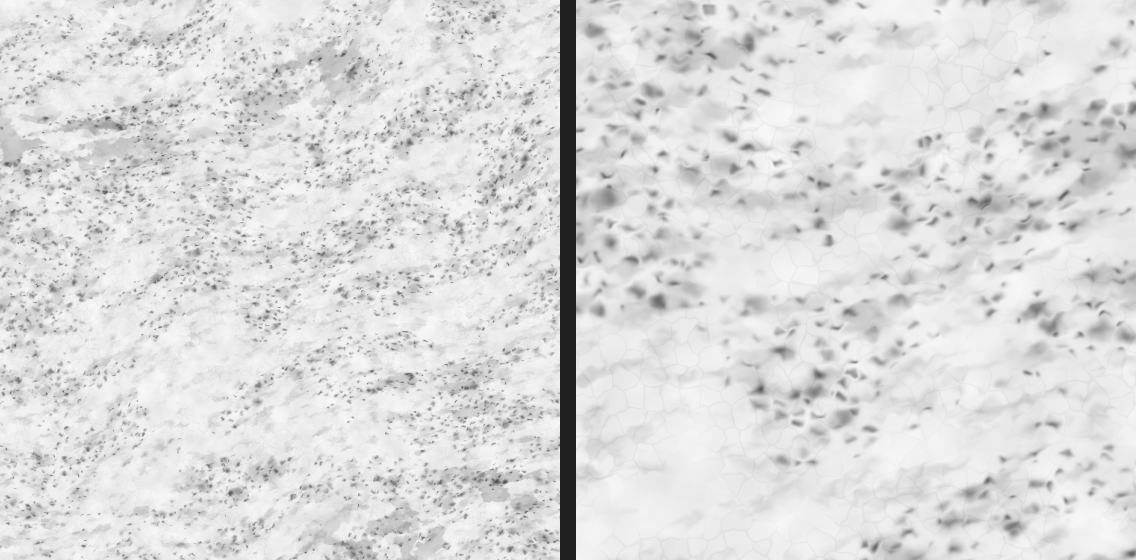
Left, the full canvas; right, a detail of the centre.
Give the GLSL for this texture, as a Shadertoy shader.

```glsl
#define TILT 0.32
#define SPECK_CELLS 88.0
#define BLOT_CELLS 46.0
#define GRAIN_CELLS 78.0
#define BASE_TONE 0.932
#define SPECK_DEPTH 0.44
#define BLOT_DEPTH 0.46
#define FILM_DEPTH 0.13
#define PATCH_DEPTH 0.16
#define EDGE_DEPTH 0.035

vec2 hash2(vec2 p) {
    vec3 q = fract(p.xyx * vec3(0.1031, 0.1030, 0.0973));
    q += dot(q, q.yzx + 33.33);
    return fract((q.xx + q.yz) * q.zy);
}

float valueNoise(vec2 p) {
    vec2 cell = floor(p), f = fract(p);
    f = f * f * (3.0 - 2.0 * f);
    float low = mix(hash2(cell).x, hash2(cell + vec2(1, 0)).x, f.x);
    float high = mix(hash2(cell + vec2(0, 1)).x, hash2(cell + 1.0).x, f.x);
    return mix(low, high, f.y);
}

float fbm(vec2 p) {
    float sum = 0.0, weight = 0.5;
    for (int i = 0; i < 3; i++) {
        sum += weight * valueNoise(p);
        p = mat2(0.8, 0.6, -0.6, 0.8) * p * 2.03 + 17.3;
        weight *= 0.5;
    }
    return sum / 0.875;
}

// Soft dark dots; abundance sets the share of cells that hold one
float specks(vec2 p, float abundance) {
    vec2 home = floor(p);
    float dark = 0.0;
    for (int y = -1; y <= 1; y++)
    for (int x = -1; x <= 1; x++) {
        vec2 cell = home + vec2(x, y);
        vec2 kind = hash2(cell + 71.7);
        vec2 offset = (p - cell - hash2(cell)) * vec2(0.85, 1.1);
        float radius = mix(0.17, 0.36, kind.x * kind.x);
        float presence = smoothstep(0.0, 0.2, abundance - kind.y);
        float strength = mix(0.35, 1.0, hash2(cell + 139.1).x);
        dark = max(dark, presence * strength * exp(-dot(offset, offset) / (radius * radius)));
    }
    return dark;
}

// Crystal mosaic: x = closeness to a border, y = random shade of the crystal
vec2 crystals(vec2 p) {
    vec2 home = floor(p);
    float nearest = 9.0, second = 9.0, shade = 0.0;
    for (int y = -1; y <= 1; y++)
    for (int x = -1; x <= 1; x++) {
        vec2 cell = home + vec2(x, y);
        float d = length(p - cell - hash2(cell + 5.3));
        if (d < nearest) {
            second = nearest;
            nearest = d;
            shade = hash2(cell + 211.9).x;
        } else {
            second = min(second, d);
        }
    }
    return vec2(1.0 - smoothstep(0.0, 0.14, second - nearest), shade);
}

float band(float y, float centre, float width) {
    float d = (y - centre) / width;
    return exp(-d * d);
}

void mainImage(out vec4 fragColor, in vec2 fragCoord) {
    vec2 uv = fragCoord / min(iResolution.x, iResolution.y);

    // Rock flow rising to the right, gently bent
    float c = cos(TILT), s = sin(TILT);
    vec2 flow = vec2(c * uv.x + s * uv.y, c * uv.y - s * uv.x);
    flow.y += 0.018 * sin(flow.x * 7.0 + flow.y * 5.0) + 0.008 * sin(flow.x * 17.0 - flow.y * 9.0);

    // Ragged outlines for everything dark
    vec2 ragged = vec2(valueNoise(uv * 190.0), valueNoise(uv * 190.0 + 43.0)) - 0.5;
    vec2 rough = flow + 0.005 * ragged;

    // Pale crystal ground
    vec2 mosaic = crystals((uv + 0.004 * ragged) * GRAIN_CELLS);
    float tone = BASE_TONE + 0.09 * (fbm(uv * 42.0) - 0.5) + 0.018 * (mosaic.y - 0.5);
    tone -= EDGE_DEPTH * mosaic.x * smoothstep(0.25, 0.75, valueNoise(uv * 30.0));

    // Thin grey film drawn out along the flow
    float streak = fbm(flow * vec2(10.0, 27.0) + 3.1);
    float film = fbm(rough * vec2(42.0, 88.0) + 9.7);
    tone -= FILM_DEPTH * smoothstep(0.46, 0.76, film * 0.7 + streak * 0.3);

    // Broad smoky bands broken into mottles
    float bands = band(flow.y, 0.67, 0.07) + band(flow.y, -0.19, 0.06) + 0.7 * band(flow.y, 0.88, 0.03);
    float smoke = smoothstep(0.50, 0.60, fbm(rough * vec2(24.0, 42.0) + 61.0));
    tone -= PATCH_DEPTH * bands * smoke * smoothstep(0.35, 0.65, valueNoise(flow * vec2(5.0, 9.0) + 2.0));

    // Dark minerals gathered in the streaks
    float abundance = smoothstep(0.27, 0.75, streak);
    float fine = SPECK_DEPTH * specks(rough * SPECK_CELLS, abundance);
    float blots = BLOT_DEPTH * specks(rough * BLOT_CELLS + 31.0, 0.38 * abundance);
    tone -= max(fine, blots) + 0.25 * min(fine, blots);

    fragColor = vec4(vec3(clamp(tone, 0.25, 0.97)), 1.0);
}
```
